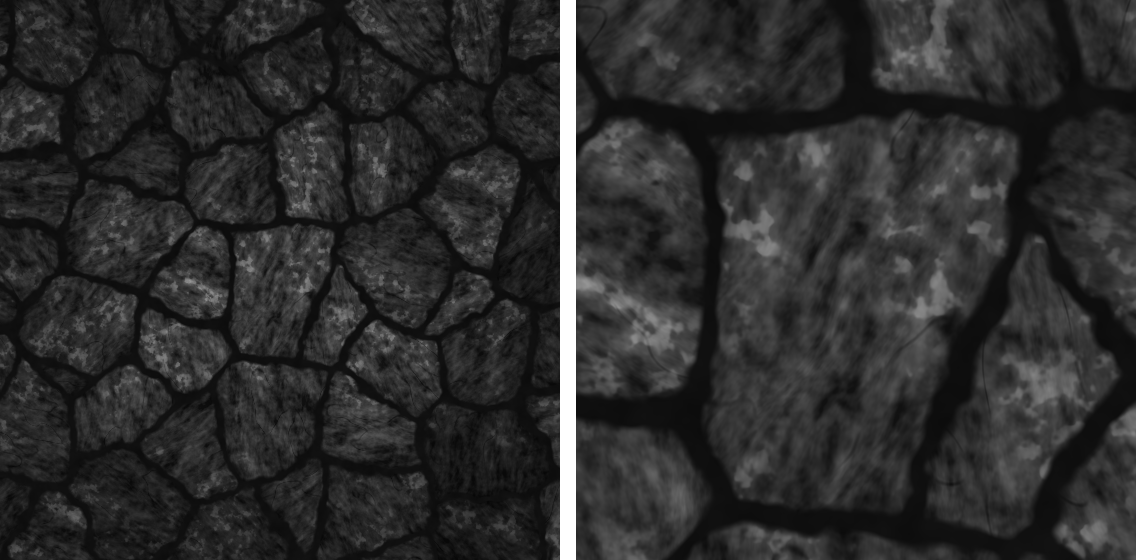
Left, the full canvas; right, a detail of the centre.
A Shadertoy shader for this texture:

```glsl
const float STONES_ACROSS = 6.6;
const float JOINT_WIDTH = 0.042;
const float JOINT_TONE = 0.058;
const float STONE_TONE = 0.155;

vec2 hash22(vec2 p) {
    vec3 q = fract(vec3(p.xyx) * vec3(0.1031, 0.1030, 0.0973));
    q += dot(q, q.yzx + 33.33);
    return fract((q.xx + q.yz) * q.zy);
}

mat2 rotation(float angle) {
    float c = cos(angle), s = sin(angle);
    return mat2(c, s, -s, c);
}

float valueNoise(vec2 p) {
    vec2 cell = floor(p), f = fract(p);
    vec2 u = f * f * (3.0 - 2.0 * f);
    float low = mix(hash22(cell).x, hash22(cell + vec2(1, 0)).x, u.x);
    float high = mix(hash22(cell + vec2(0, 1)).x, hash22(cell + vec2(1, 1)).x, u.x);
    return mix(low, high, u.y);
}

float fbm(vec2 p, int octaves) {
    float sum = 0.0, total = 0.0, amplitude = 0.5;
    for (int i = 0; i < octaves; i++) {
        sum += amplitude * valueNoise(p);
        total += amplitude;
        amplitude *= 0.55;
        p = rotation(0.65) * p * 2.03 + 17.3;
    }
    return sum / total;
}

float smoothMin(float a, float b, float k) {
    float h = max(k - abs(a - b), 0.0) / k;
    return min(a, b) - 0.25 * h * h * k;
}

// Site position in xy, size weight in z
vec3 stoneSite(vec2 cell) {
    vec2 jitter = hash22(cell + 41.0);
    float weight = hash22(cell + 97.0).x;
    return vec3(cell + 0.5 + 0.86 * (jitter - 0.5), 0.32 * weight);
}

float powerDistance(vec2 p, vec3 site) {
    vec2 d = p - site.xy;
    return dot(d, d) - site.z;
}

// Weighted cells: returns the owning cell in xy, distance to the joint in z
vec3 stoneLayout(vec2 p) {
    vec2 home = floor(p), owner = home;
    float nearest = 1e3;
    for (int y = -2; y <= 2; y++)
    for (int x = -2; x <= 2; x++) {
        vec2 cell = home + vec2(x, y);
        float d = powerDistance(p, stoneSite(cell));
        if (d < nearest) { nearest = d; owner = cell; }
    }
    vec3 center = stoneSite(owner);
    float edge = 1.0;
    for (int y = -2; y <= 2; y++)
    for (int x = -2; x <= 2; x++) {
        if (x == 0 && y == 0) continue;
        vec3 other = stoneSite(owner + vec2(x, y));
        float gap = powerDistance(p, other) - nearest;
        edge = smoothMin(edge, 0.5 * gap / distance(other.xy, center.xy), 0.07);
    }
    return vec3(owner, edge);
}

float rockHeight(vec2 p) {
    return fbm(p * 3.2 + 0.7 * fbm(p * 2.0, 2), 5);
}

float crackLines(vec2 p, float width) {
    float ridge = abs(fbm(p, 3) - 0.5);
    return 1.0 - smoothstep(0.0, width, ridge);
}

// Brightness of the split rock face, around 1
float rockFace(vec2 p, vec2 seed) {
    vec2 grain = rotation(6.2832 * seed.x) * p * vec2(1.0, 1.9) + 60.0 * seed;
    float height = rockHeight(grain);
    float slope = height - rockHeight(grain + vec2(0.035, -0.05));
    float stain = fbm(grain * 1.5 + 9.0, 3);
    float speckle = fbm(p * 13.0 + 30.0 * seed, 3);
    float flecks = smoothstep(0.53, 0.72, speckle) * smoothstep(0.45, 0.65, stain);
    float cracks = crackLines(grain * 1.3 + 5.0, 0.018) * smoothstep(0.4, 0.6, height);
    float face = 1.0 + 0.9 * (height - 0.5) + 0.8 * (stain - 0.5);
    face += 1.9 * slope + 0.9 * (speckle - 0.5) + 0.65 * flecks;
    return max(face - 0.35 * cracks, 0.3);
}

void mainImage(out vec4 fragColor, in vec2 fragCoord) {
    vec2 uv = fragCoord / iResolution.xy;
    vec2 p = uv * STONES_ACROSS + 3.0;

    // Chipped outlines
    vec2 warp = vec2(fbm(p * 2.3, 4), fbm(p * 2.3 + 31.0, 4)) - 0.5;
    vec3 layout_ = stoneLayout(p + 0.3 * warp);
    vec2 seed = hash22(layout_.xy + 13.0);
    float joint = JOINT_WIDTH * (0.45 + 1.1 * fbm(p * 1.7 + 70.0, 3));
    float inside = layout_.z - joint;

    // Stone surface, rounded at its edges and lit toward the middle
    float spotlight = mix(1.3, 0.8, smoothstep(0.05, 0.65, length(uv - 0.5)));
    float bevel = mix(0.68, 1.03, smoothstep(0.0, 0.13, inside));
    float rim = 0.14 * smoothstep(0.01, 0.03, inside) * (1.0 - smoothstep(0.03, 0.07, inside));
    float stone = STONE_TONE * mix(0.78, 1.25, seed.y) * spotlight;
    stone *= rockFace(p, seed) * (bevel + rim);

    // Dark recessed joints
    float mortar = JOINT_TONE * (0.7 + 0.6 * fbm(p * 8.0, 3));
    float tone = mix(mortar, stone, smoothstep(-0.014, 0.022, inside));
    fragColor = vec4(vec3(tone), 1.0);
}
```
